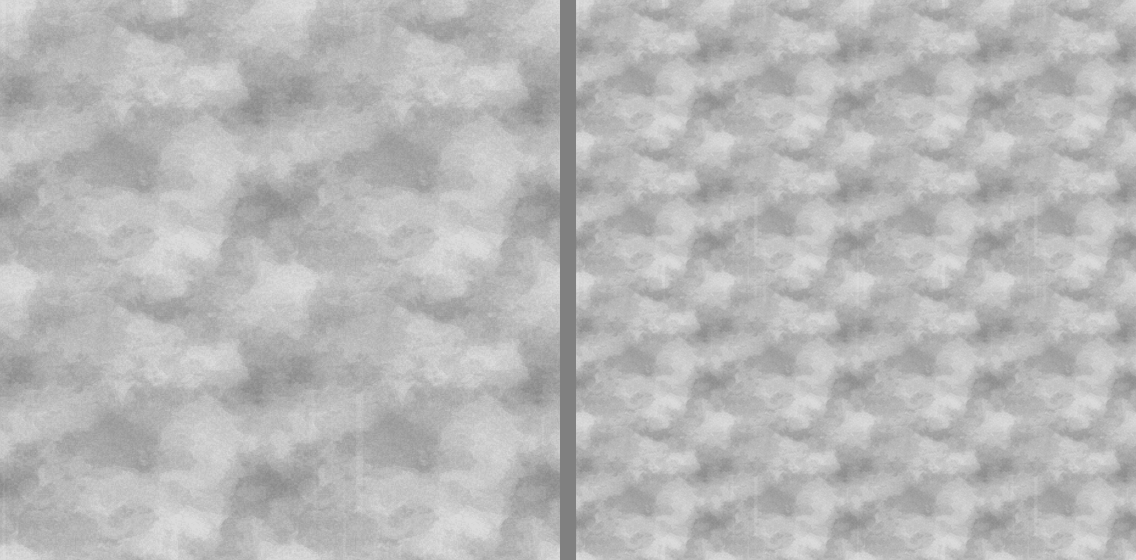
Left, the tile; right, the same tile 2 across and 2 down.
A WebGL 1 fragment shader for this texture:

```glsl
precision highp float;
// Mottled grey plaster: a two by two repeat of cloudy, water-stained washes.
// Layered sines lay out the large patches, wrapped noise tears their edges,
// and fine grain plus faint vertical streaks add wear.
uniform vec2 u_resolution;

const float TAU = 6.2831853;
const float REPEATS = 2.0;
const float MID_GREY = 0.717;
const float DARKEST = 0.54;
const float LIGHTEST = 0.86;

float hash(vec2 p, float seed) {
  vec3 q = fract(vec3(p.xyx + seed * 17.0) * 0.1031);
  q += dot(q, q.yzx + 33.33);
  return fract((q.x + q.y) * q.z);
}

// Signed value noise over the unit square; wraps after "period" cells.
float wrapNoise(vec2 t, vec2 period, float seed) {
  vec2 p = t * period;
  vec2 cell = floor(p);
  vec2 f = p - cell;
  f = f * f * (3.0 - 2.0 * f);
  vec2 a = mod(cell, period);
  vec2 b = mod(cell + 1.0, period);
  float low = mix(hash(a, seed), hash(vec2(b.x, a.y), seed), f.x);
  float high = mix(hash(vec2(a.x, b.y), seed), hash(b, seed), f.x);
  return 2.0 * mix(low, high, f.y) - 1.0;
}

float clouds(vec2 t, vec2 period, float seed) {
  float sum = 0.0;
  float amplitude = 0.5;
  for (int i = 0; i < 6; i++) {
    sum += amplitude * wrapNoise(t, period, seed + float(i));
    period *= 2.0;
    amplitude *= 0.56;
  }
  return sum;
}

// Darkness of the large patches inside one tile.
float patches(vec2 t) {
  float broad = cos(TAU * (t.x - 0.03)) * (0.3 + 0.7 * cos(2.0 * TAU * (t.y - 0.2)));
  float narrow = 0.35 * cos(2.0 * TAU * (t.x - 0.45)) * cos(TAU * (t.y - 0.4));
  float band = 0.15 * cos(TAU * (t.y - 0.7));
  return broad + narrow + band;
}

// A flat wash with a thin dried rim where the field crosses zero.
float stain(float field) {
  float body = smoothstep(-0.04, 0.12, field) - 0.5;
  float rim = exp(-pow((field - 0.05) / 0.05, 2.0));
  return 0.034 * body + 0.012 * rim;
}

// Sparse upright scuffs, laid over the whole canvas so that repeats differ.
float streaks(vec2 uv) {
  float lines = smoothstep(0.45, 0.95, wrapNoise(uv, vec2(130.0, 4.0), 71.0));
  float reach = smoothstep(0.1, 0.7, wrapNoise(uv, vec2(9.0, 5.0), 72.0));
  return lines * reach;
}

float grain(vec2 t) {
  float fine = wrapNoise(t, vec2(230.0), 81.0);
  float coarse = wrapNoise(t, vec2(110.0), 82.0);
  float flecks = smoothstep(0.55, 0.95, wrapNoise(t, vec2(150.0), 83.0));
  return 0.028 * fine + 0.014 * coarse + 0.025 * flecks;
}

void main() {
  vec2 uv = gl_FragCoord.xy / u_resolution;
  vec2 tile = fract(uv * REPEATS);

  // Ragged warp of the large layout
  vec2 warp = vec2(clouds(tile, vec2(4.0, 5.0), 1.0), clouds(tile, vec2(4.0, 5.0), 11.0));
  float layout = patches(tile + 0.2 * warp);
  vec2 bent = tile + 0.035 * warp;

  // Soft base tone
  float tone = MID_GREY - 0.05 * layout - 0.08 * clouds(bent, vec2(5.0, 7.0), 21.0);

  // Overlapping stains with torn edges
  for (int i = 0; i < 3; i++) {
    float n = float(i);
    float torn = clouds(bent, vec2(3.0 + n, 4.0 + 2.0 * n), 31.0 + 10.0 * n);
    tone -= stain(0.5 * layout + 1.3 * torn + 0.12 * (n - 1.0));
  }

  // Surface wear
  tone += grain(tile) + 0.03 * streaks(uv);
  gl_FragColor = vec4(vec3(clamp(tone, DARKEST, LIGHTEST)), 1.0);
}
```
